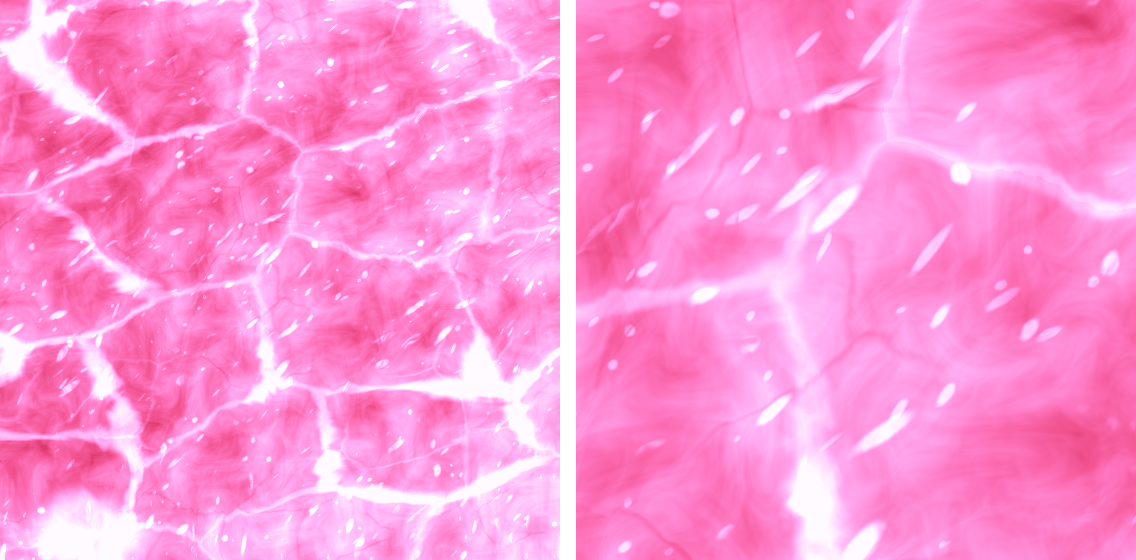
Left, the full canvas; right, a detail of the centre.
This texture is drawn by a WebGL 1 fragment shader. Its source:

```glsl
precision highp float;
// Wet pink tissue: rosy lobes parted by pale veins, with fibres, creases and sharp glints.
uniform vec2 u_resolution;

// Palette, from shadow to highlight
const vec3 SHADOW = vec3(0.86, 0.22, 0.42);
const vec3 DEEP = vec3(0.95, 0.33, 0.57);
const vec3 ROSE = vec3(0.99, 0.43, 0.71);
const vec3 PINK = vec3(1.00, 0.53, 0.82);
const vec3 ORCHID = vec3(1.00, 0.67, 0.95);
const vec3 BLUSH = vec3(1.00, 0.82, 0.99);
const vec3 WHITE = vec3(1.00, 0.98, 1.00);

// Feature sizes, in repeats across the canvas
const vec2 LOBE_SCALE = vec2(3.1, 4.6);
const vec2 CREASE_SCALE = vec2(6.0, 9.0);
const vec2 FIBRE_SCALE = vec2(16.0, 46.0);
const float BROAD_SCALE = 9.0;
const float MOTTLE_SCALE = 34.0;
const float GLINT_SCALE = 21.0;
const float SPECK_SCALE = 43.0;

// Strengths
const float BASE_TONE = 0.425;
const float SIDE_LIGHT = 0.21;
const float BROAD_DEPTH = 0.17;
const float FIBRE_DEPTH = 0.13;
const float MOTTLE_DEPTH = 0.17;
const float LOBE_DEPTH = 0.09;
const float CREASE_DEPTH = 0.08;
const vec2 GLARE_CENTRE = vec2(0.16, 0.04);

vec2 hash2(vec2 p) {
  vec2 q = vec2(dot(p, vec2(127.1, 311.7)), dot(p, vec2(269.5, 183.3)));
  return fract(sin(q) * 43758.5453);
}

mat2 rotation(float angle) {
  float c = cos(angle), s = sin(angle);
  return mat2(c, -s, s, c);
}

// Layered sines, each octave bent by the last; roughly -0.8 to 0.8
float clouds(vec2 p) {
  mat2 turn = rotation(0.9);
  float sum = 0.0, amp = 0.5;
  for (int i = 0; i < 5; i++) {
    p = turn * p + 1.7;
    p += 0.65 * sin(p.yx * 1.15 + 0.6);
    sum += amp * sin(p.x) * sin(p.y);
    p *= 1.9;
    amp *= 0.58;
  }
  return sum;
}

// Cellular noise: x = gap between the two nearest seeds, y = random cell value
vec2 cells(vec2 p) {
  vec2 cell = floor(p);
  float nearest = 8.0, second = 8.0, value = 0.0;
  for (int j = -1; j <= 1; j++) {
    for (int i = -1; i <= 1; i++) {
      vec2 id = cell + vec2(float(i), float(j));
      vec2 seed = hash2(id);
      float d = length(id + 0.1 + 0.8 * seed - p);
      second = min(second, max(d, nearest));
      if (d < nearest) { nearest = d; value = seed.x; }
    }
  }
  return vec2(second - nearest, value);
}

// Scattered slender highlights, each leaning near the given angle
float glints(vec2 p, float angle, float share) {
  vec2 cell = floor(p);
  float light = 0.0;
  for (int j = -1; j <= 1; j++) {
    for (int i = -1; i <= 1; i++) {
      vec2 id = cell + vec2(float(i), float(j));
      vec2 shape = hash2(id + 37.0);
      vec2 kind = hash2(id + 91.0);
      vec2 local = p - id - 0.1 - 0.8 * hash2(id);
      local = rotation(angle + (kind.y - 0.5) * 0.9) * local;
      vec2 radius = vec2(0.12 + 0.42 * shape.x * shape.x, 0.06 + 0.09 * shape.y);
      float spot = 1.0 - smoothstep(0.6, 1.25, length(local / radius));
      light = max(light, spot * step(kind.x, share) * (0.55 + 0.45 * shape.y));
    }
  }
  return light;
}

vec3 palette(float tone) {
  vec3 c = mix(SHADOW, DEEP, smoothstep(0.20, 0.33, tone));
  c = mix(c, ROSE, clamp((tone - 0.33) / 0.10, 0.0, 1.0));
  c = mix(c, PINK, clamp((tone - 0.43) / 0.10, 0.0, 1.0));
  c = mix(c, ORCHID, clamp((tone - 0.53) / 0.14, 0.0, 1.0));
  c = mix(c, BLUSH, clamp((tone - 0.67) / 0.15, 0.0, 1.0));
  return mix(c, WHITE, clamp((tone - 0.82) / 0.15, 0.0, 1.0));
}

void main() {
  vec2 uv = gl_FragCoord.xy / u_resolution;
  float lean = mix(1.15, 0.4, uv.y);
  float broad = clouds(uv * BROAD_SCALE);
  float mottle = clouds(uv * MOTTLE_SCALE + 5.0);
  float patches = clouds(uv * BROAD_SCALE * 0.8 + 23.0);
  vec2 bent = uv + 0.035 * vec2(broad, patches) + 0.006 * mottle;

  // Light falls off toward the left and gathers at the lower right
  float tone = BASE_TONE + SIDE_LIGHT * uv.x * (1.35 - uv.y);
  tone += 0.08 * smoothstep(0.8, 1.0, uv.y);

  // Lobes, fibres and mottling
  vec2 lobe = cells(rotation(0.18) * bent * LOBE_SCALE + 3.0);
  vec2 crease = cells(rotation(0.4) * bent * CREASE_SCALE + 11.0);
  float fibre = clouds(rotation(lean) * (bent - 0.5) * FIBRE_SCALE);
  tone += BROAD_DEPTH * broad + FIBRE_DEPTH * fibre + MOTTLE_DEPTH * mottle;
  tone += LOBE_DEPTH * (lobe.y - 0.5);
  tone -= CREASE_DEPTH * (1.0 - smoothstep(0.0, 0.06, crease.x)) * smoothstep(-0.1, 0.3, broad);
  tone += 0.12 * (1.0 - smoothstep(0.0, 0.08, crease.x)) * smoothstep(0.0, 0.35, patches);

  // Veins swell into white webs where the patches are strong
  float swell = smoothstep(-0.15, 0.5, patches);
  float gap = lobe.x + 0.04 * mottle;
  float width = 0.035 + 0.15 * swell * swell;
  tone += (0.14 + 0.34 * swell) * (1.0 - smoothstep(width * 0.3, width + 0.03, gap));
  tone += 0.10 * exp(-7.0 * max(gap, 0.0));

  // Overexposed glare and wet glints
  float glare = length((uv - GLARE_CENTRE) * vec2(1.0, 1.5)) + 0.07 * broad + 0.03 * mottle;
  tone += 0.5 * (1.0 - smoothstep(0.06, 0.14, glare));
  float wet = smoothstep(-0.3, 0.25, fibre + 0.5 * broad);
  vec2 rough = uv + 0.004 * mottle;
  tone += 0.45 * wet * glints(rough * GLINT_SCALE, lean, 0.42);
  tone += 0.32 * wet * glints(rough * SPECK_SCALE + 50.0, lean, 0.35);

  gl_FragColor = vec4(palette(tone), 1.0);
}
```
